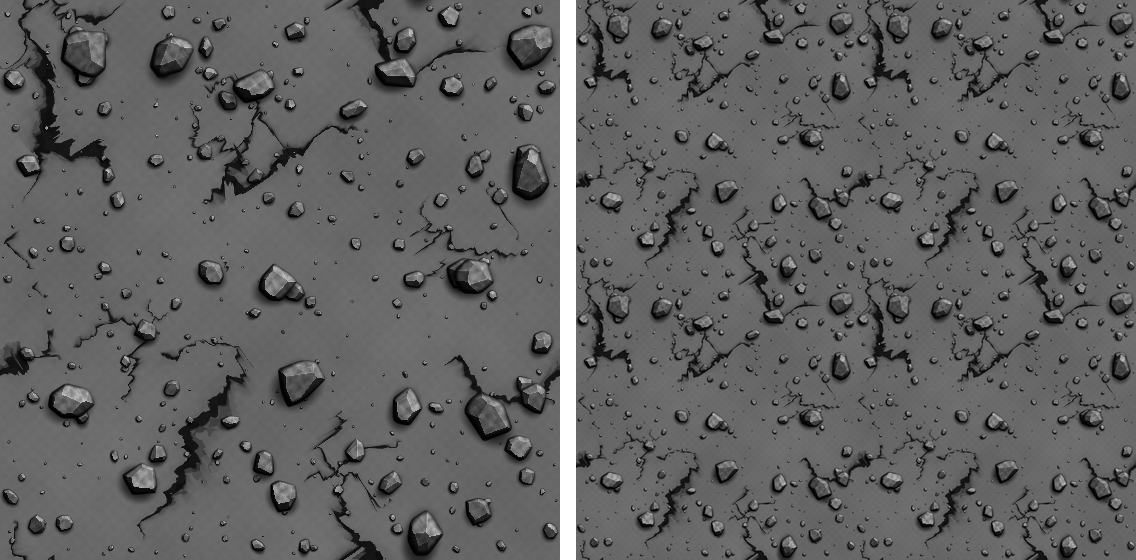
Left: one tile. Right: repeated 2 by 2.
Reproduce this texture procedurally as a Shadertoy shader.

```glsl
const float TAU = 6.2831853;
const vec3 LIGHT = vec3(0.36, 0.56, 0.75);
const float GROUND = 0.412;

vec4 hash4(vec2 cell, float seed) {
    vec4 h = fract(vec4(cell, seed, cell.x + seed) * vec4(0.1031, 0.1030, 0.0973, 0.1099));
    h += dot(h, h.wzxy + 33.33);
    return fract((h.xxyz + h.yzzw) * h.zywx);
}

// Jagged domain warp: whole-number triangle waves keep it periodic
vec2 ripple(vec2 p, float freq, float seed) {
    for (int i = 0; i < 5; i++) {
        vec2 phase = freq * p.yx + floor(freq * 0.5) * vec2(1.0, -1.0) * p;
        vec2 wave = abs(fract(phase + seed * vec2(0.37, 0.71)) - 0.5) * 4.0 - 1.0;
        p += 0.11 / freq * wave;
        freq *= 2.0;
    }
    return p;
}

float mottle(vec2 uv, float freq) {
    vec2 w = TAU * freq * ripple(uv, freq, 2.0);
    return sin(w.x) * sin(w.y);
}

float swell(vec2 uv, float seed) {
    return 0.5 * sin(TAU * (uv.x + 2.0 * uv.y) + seed)
         + 0.5 * sin(TAU * (2.0 * uv.x - uv.y) + seed * 1.7);
}

// Wrapped cellular noise: x = signed border distance, y = random cell value
vec2 cellular(vec2 uv, float count, float seed) {
    vec2 p = uv * count, near1 = vec2(9.0), near2 = vec2(9.0);
    float id1 = 0.0, id2 = 0.0;
    for (int y = -1; y <= 1; y++)
    for (int x = -1; x <= 1; x++) {
        vec2 cell = floor(p) + vec2(x, y);
        vec4 rnd = hash4(mod(cell, count), seed);
        vec2 offset = cell + 0.12 + 0.76 * rnd.xy - p;
        if (dot(offset, offset) < dot(near1, near1)) {
            near2 = near1; id2 = id1;
            near1 = offset; id1 = rnd.z;
        } else if (dot(offset, offset) < dot(near2, near2)) {
            near2 = offset; id2 = rnd.z;
        }
    }
    float border = dot(0.5 * (near1 + near2), normalize(near2 - near1));
    return vec2(border / count * (id1 > id2 ? 1.0 : -1.0), id1);
}

// Cracks follow cell borders; one side breaks into a chipped ledge
float addCracks(float tone, vec2 uv, float count, float width, float cover, float seed, float pixel) {
    float reach = cover + swell(uv, seed);
    float side = cellular(ripple(uv, 5.0, seed), count, seed).x;
    float chips = cellular(uv, 64.0, seed).y;
    float open = smoothstep(0.0, 0.08, reach);
    float w = width * clamp(reach, 0.0, 1.0) * (0.75 + 0.5 * chips) + 0.0006;
    float away = abs(side) - w;
    float shade = exp(-max(away, 0.0) / (1.5 * w + 0.002));
    tone *= 1.0 - open * shade * (side > 0.0 ? 0.4 : 0.12);
    float ledge = step(0.0, side) * (1.0 - smoothstep(-pixel, pixel, side - w * (1.2 + 1.5 * chips)));
    tone = mix(tone, 0.13 + 0.18 * chips, ledge * open * smoothstep(0.1, 0.4, reach));
    float rim = step(side, 0.0) * (1.0 - smoothstep(0.0, 0.004, abs(away)));
    tone += 0.05 * rim * open;
    float gap = 1.0 - smoothstep(-pixel, pixel, away);
    return mix(tone, 0.05 + 0.04 * chips, gap * open);
}

// One faceted stone cut by random planes; p is in stone radii
float drawStone(float tone, vec2 p, vec4 rnd, float grain, float edge) {
    float angle = TAU * fract(rnd.x * 37.0), squash = mix(0.6, 0.95, rnd.z);
    vec2 axis = vec2(cos(angle), sin(angle)), across = vec2(-axis.y, axis.x);
    vec2 tilt = (rnd.yw - 0.5) * 0.7;
    float outline = -9.0, height = 0.5 + dot(p, tilt), ridge = 9.0;
    vec3 normal = vec3(-tilt, 1.0);
    for (int k = 0; k < 7; k++) {
        vec4 cut = hash4(rnd.xy * 91.0, float(k) + 1.0);
        float turn = TAU * (float(k) + 0.7 * cut.x) / 7.0;
        vec2 dir = vec2(cos(turn), sin(turn));
        float support = length(vec2(dot(dir, axis), squash * dot(dir, across)));
        float d = dot(p, dir) - support * mix(0.78, 1.05, cut.y);
        float blend = max(0.14 - abs(outline - d), 0.0);
        outline = max(outline, d) + blend * blend / 0.56;
        float slope = mix(0.8, 2.4, cut.z);
        ridge = min(ridge, abs(height + d * slope));
        if (-d * slope < height) {
            height = -d * slope;
            normal = vec3(dir * slope, 1.0);
        }
    }
    // Soft contact shadow, down and to the left
    vec2 s = p + vec2(0.08, 0.2);
    float spread = length(vec2(dot(s, axis), dot(s, across) / squash));
    tone *= 1.0 - 0.65 * (1.0 - smoothstep(0.6, 1.35, spread));
    // Lit facets, worn ridges and a dark rim
    float lit = max(dot(normalize(normal), LIGHT), 0.0);
    float face = 0.05 + 0.58 * pow(lit, 1.4) + 0.09 * grain * lit;
    face += 0.1 * lit * (1.0 - smoothstep(0.0, 0.06, ridge));
    face *= mix(0.15, 1.0, smoothstep(0.02, 0.2, -outline + 0.07 * (p.x + p.y)));
    return mix(tone, face, 1.0 - smoothstep(-edge, edge, outline));
}

float addStones(float tone, vec2 uv, float count, float radius, float share, float seed, float grain, float pixel) {
    for (int y = -1; y <= 1; y++)
    for (int x = -1; x <= 1; x++) {
        vec2 cell = floor(uv * count) + vec2(x, y);
        vec4 rnd = hash4(mod(cell, count), seed);
        float size = radius * mix(0.65, 1.2, rnd.w);
        vec2 p = (uv - (cell + 0.2 + 0.6 * rnd.yz) / count) / size;
        if (rnd.x < share && dot(p, p) < 4.0) tone = drawStone(tone, p, rnd, grain, pixel / size);
    }
    return tone;
}

void mainImage(out vec4 fragColor, in vec2 fragCoord) {
    vec2 uv = fragCoord / iResolution.xy;
    float pixel = 0.8 / iResolution.y;
    float grain = mottle(uv, 38.0) + cellular(uv, 150.0, 5.0).y - 0.5;
    float tone = GROUND + 0.018 * swell(uv, 4.0) + 0.008 * mottle(uv, 6.0) + 0.008 * grain;
    tone = addCracks(tone, uv, 7.0, 0.004, -0.55, 8.0, pixel);
    tone = addCracks(tone, uv, 3.0, 0.012, 0.0, 3.0, pixel);
    // Grit first, boulders last
    tone = addStones(tone, uv, 31.0, 0.0028, 0.22, 11.0, grain, pixel);
    tone = addStones(tone, uv, 19.0, 0.0065, 0.35, 12.0, grain, pixel);
    tone = addStones(tone, uv, 12.0, 0.014, 0.38, 13.0, grain, pixel);
    tone = addStones(tone, uv, 9.0, 0.025, 0.45, 14.0, grain, pixel);
    tone = addStones(tone, uv, 5.0, 0.042, 0.45, 15.0, grain, pixel);
    fragColor = vec4(vec3(clamp(tone, 0.0, 1.0)), 1.0);
}
```
